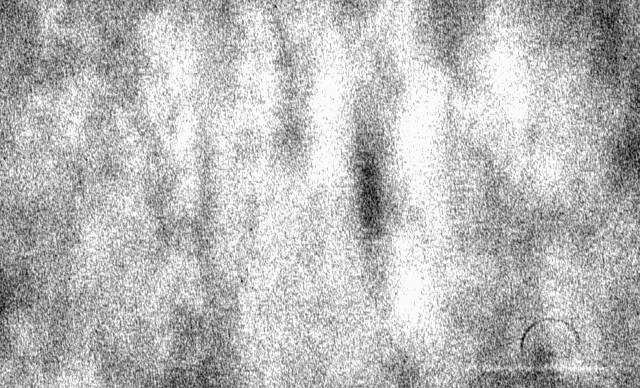
Reproduce this texture procedurally as a Shadertoy shader.

```glsl
// Worn grey paper: cloudy stains, vertical smears, dark borders and coarse printed grain.

const float PAPER = 0.892;          // tone before any dirt
const float WHITE = 0.985;          // brightest tone
const float BLACK = 0.06;           // darkest tone
const float CLOUD_AMOUNT = 0.37;
const float SMEAR_AMOUNT = 0.36;
const float BORDER_AMOUNT = 0.28;
const float STREAK_AMOUNT = 0.44;
const float TIDE_AMOUNT = 0.14;
const float GRAIN_AMOUNT = 0.37;
const float SPECK_AMOUNT = 0.25;
const float ROUGHNESS = 0.69;       // weight of each finer cloud octave
const vec2 CLOUD_SCALE = vec2(3.7, 2.5);
const vec2 SMEAR_SCALE = vec2(5.6, 1.2);
const vec2 GRAIN_SCALE = vec2(176.0, 97.0);
const vec2 FINE_SCALE = vec2(241.0, 173.0);
const float SPECK_CELLS = 30.0;
const int STREAKS = 4;
const vec2 STREAK_SIZE = vec2(0.036, 0.20);
const vec2 RING_CENTER = vec2(1.42, 0.10);
const float RING_RADIUS = 0.077;

// Integer hash of a lattice cell, two values in 0..1
vec2 hash2(vec2 cell) {
    uvec2 v = uvec2(ivec2(cell)) * 1664525u + 1013904223u;
    v.x += v.y * 1664525u;
    v.y += v.x * 1664525u;
    v ^= v >> 16u;
    v.x += v.y * 1664525u;
    v.y += v.x * 1664525u;
    v ^= v >> 16u;
    return vec2(v & 65535u) / 65535.0;
}

float cornerSlope(vec2 cell, vec2 offset) {
    float angle = 6.28318 * hash2(cell).x;
    return dot(vec2(cos(angle), sin(angle)), offset);
}

float gradientNoise(vec2 p) {
    vec2 i = floor(p), f = p - i;
    vec2 u = f * f * f * (f * (f * 6.0 - 15.0) + 10.0);
    vec2 e = vec2(1.0, 0.0);
    float low = mix(cornerSlope(i, f), cornerSlope(i + e.xy, f - e.xy), u.x);
    float high = mix(cornerSlope(i + e.yx, f - e.yx), cornerSlope(i + e.xx, f - e.xx), u.x);
    return mix(low, high, u.y);
}

float fbm(vec2 p) {
    float sum = 0.0, gain = 1.0;
    for (int i = 0; i < 6; i++) {
        sum += gain * gradientNoise(p);
        p = mat2(1.96, 0.2, -0.2, 1.96) * p + 17.3;
        gain *= ROUGHNESS;
    }
    return sum;
}

// Soft dark vertical streaks, alternately low and high
float streaks(vec2 p) {
    float dark = 0.0;
    for (int i = 0; i < STREAKS; i++) {
        float k = float(i);
        vec2 center = vec2(0.53 + 0.21 * k, 0.48 + 0.28 * mod(k, 2.0));
        vec2 q = (p - center) / STREAK_SIZE;
        q.x += 0.8 * gradientNoise(vec2(k * 7.3, p.y * 4.0)) + 0.25 * q.y;
        dark += exp(-dot(q, q)) * (0.75 + 0.25 * cos(k * 3.1));
    }
    return dark;
}

// Scattered small dots, present in a few cells only
float specks(vec2 p) {
    vec2 g = p * SPECK_CELLS, cell = floor(g);
    vec2 place = hash2(cell + 91.0), kind = hash2(cell + 407.0);
    float radius = mix(0.03, 0.09, kind.y);
    float d = length(g - cell - mix(vec2(0.2), vec2(0.8), place));
    return step(0.9, kind.x) * smoothstep(radius + 0.06, radius - 0.03, d);
}

// Thin broken arc left by a cup
float cupRing(vec2 p) {
    vec2 q = p - RING_CENTER;
    float d = abs(length(q) - RING_RADIUS - 0.004 * gradientNoise(p * 30.0));
    float upper = smoothstep(-0.02, 0.02, q.y - 0.25 * q.x);
    return upper * smoothstep(0.006, 0.001, d) * (0.75 + gradientNoise(p * 22.0));
}

// Pale horizontal scuff near the lower right
float scuff(vec2 p) {
    float y = p.y - 0.05 - 0.008 * gradientNoise(p * vec2(6.0, 2.0));
    float span = smoothstep(1.12, 1.3, p.x) * smoothstep(1.65, 1.55, p.x);
    return span * exp(-y * y / 0.00006);
}

// Grain of two sizes, taller than wide and slightly slanted
float grain(vec2 p) {
    p.x += 0.1 * p.y;
    return gradientNoise(p * GRAIN_SCALE) + gradientNoise(p * FINE_SCALE + 53.7)
         + 0.4 * gradientNoise(p * GRAIN_SCALE * 0.4 + 11.9);
}

void mainImage(out vec4 fragColor, in vec2 fragCoord) {
    vec2 p = fragCoord / iResolution.y;
    vec2 uv = fragCoord / iResolution.xy;

    // Broad tones
    float border = smoothstep(0.35, 1.1, length((uv - vec2(0.49, 0.56)) * vec2(2.0, 1.7)));
    float clouds = fbm(p * CLOUD_SCALE + 4.7);
    float smears = gradientNoise(p * SMEAR_SCALE + vec2(8.4, 2.6) + 0.25 * clouds);
    float tone = PAPER + CLOUD_AMOUNT * clouds - BORDER_AMOUNT * border;
    tone += SMEAR_AMOUNT * smears * mix(1.2, 0.6, border);

    // Marks
    float tide = smoothstep(0.025, 0.0, abs(fbm(p * 3.4 + 31.2) - 0.3));
    tone -= STREAK_AMOUNT * streaks(p) + TIDE_AMOUNT * tide * border;
    tone -= SPECK_AMOUNT * specks(p) + 0.35 * cupRing(p);
    tone += 0.2 * scuff(p);

    // Grain
    tone += GRAIN_AMOUNT * grain(p);
    fragColor = vec4(vec3(clamp(tone, BLACK, WHITE)), 1.0);
}
```
